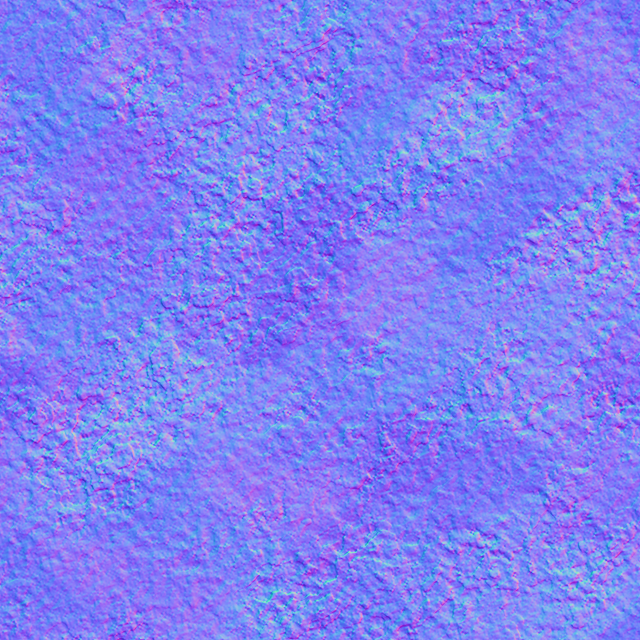
Give the GLSL for this texture map, as a Shadertoy shader.

```glsl
// Tangent-space normal map of rough, finely grained plaster with crumbled ledges.

const float SAMPLE_STEP   = 0.0014;  // spacing of height samples, canvas units
const float STROKE_ANGLE  = 0.62;    // direction of the trowel strokes
const float STROKE_SHRINK = 0.8;     // scale along the strokes (below 1 stretches)
const float DEPTH_SCALE   = 0.976;   // slight flattening of the blue channel

const float PATCH_FREQ    = 9.0;     // tilted patches per canvas
const float PATCH_BLEND   = 11.0;    // higher gives crisper patch borders
const float TILT_ALONG    = 0.31;    // patch tilt range along the strokes
const float TILT_ACROSS   = 0.27;    // patch tilt range across the strokes

const float WARP_FREQ     = 10.0;
const float WARP_AMOUNT   = 0.13;

const float LEDGE_FREQ    = 16.0;
const float LEDGE_LEVELS  = 6.0;
const float LEDGE_HEIGHT  = 0.0013;
const float LEDGE_CRUMBLE = 0.25;    // how far the grain frays the ledges

const float GRAIN_FREQ    = 70.0;
const float GRAIN_HEIGHT  = 0.0072;
const float ROUGH_FREQ    = 9.0;

vec2 hash22(vec2 p) {
    vec3 h = fract(p.xyx * vec3(0.1031, 0.1030, 0.0973));
    h += dot(h, h.yzx + 33.33);
    return fract((h.xx + h.yz) * h.zy);
}

float valueNoise(vec2 p) {
    vec2 cell = floor(p), f = fract(p);
    vec2 u = f * f * (3.0 - 2.0 * f);
    float bottom = mix(hash22(cell).x, hash22(cell + vec2(1, 0)).x, u.x);
    float top = mix(hash22(cell + vec2(0, 1)).x, hash22(cell + vec2(1, 1)).x, u.x);
    return mix(bottom, top, u.y);
}

// Layered noise centred on zero; every octave is turned to hide the grid.
float fbm(vec2 p, int octaves) {
    const mat2 TURN = mat2(1.624, 1.218, -1.218, 1.624);
    float sum = 0.0, amplitude = 0.5;
    for (int i = 0; i < octaves; i++) {
        sum += amplitude * (valueNoise(p) - 0.5);
        p = TURN * p + 19.7;
        amplitude *= 0.5;
    }
    return sum;
}

// Turns the canvas to the stroke direction and stretches it along the strokes.
vec2 strokeSpace(vec2 p) {
    float c = cos(STROKE_ANGLE), s = sin(STROKE_ANGLE);
    return vec2(dot(p, vec2(c, s)) * STROKE_SHRINK, dot(p, vec2(-s, c))) + 3.0;
}

vec2 warp(vec2 q) {
    vec2 w = q * WARP_FREQ;
    return q + WARP_AMOUNT * vec2(fbm(w, 5), fbm(w + 41.3, 5));
}

// Plaster relief: grain plus ledges frayed by it, stronger in rough zones.
float plasterHeight(vec2 p) {
    vec2 q = strokeSpace(p);
    float rough = smoothstep(-0.14, 0.18, fbm(q * ROUGH_FREQ + 7.0, 4));
    float grain = fbm(p * GRAIN_FREQ + 11.0, 3);

    float level = fbm(q * LEDGE_FREQ + 60.0, 3) + LEDGE_CRUMBLE * grain;
    level *= LEDGE_LEVELS;
    float ledge = floor(level) + smoothstep(0.6, 1.0, fract(level));

    return LEDGE_HEIGHT * ledge * mix(0.35, 1.35, rough)
         + GRAIN_HEIGHT * grain * mix(0.75, 1.25, rough);
}

// Broad slope: cellular patches, each with its own tilt, softly blended.
vec2 patchTilt(vec2 p) {
    vec2 q = warp(strokeSpace(p)) * PATCH_FREQ;
    vec2 home = floor(q), tilt = vec2(0.0);
    float total = 0.0;
    for (int y = -1; y <= 1; y++) {
        for (int x = -1; x <= 1; x++) {
            vec2 cell = home + vec2(x, y);
            vec2 offset = cell + hash22(cell) - q;
            float weight = exp(-PATCH_BLEND * dot(offset, offset));
            tilt += weight * (hash22(cell + 83.0) - 0.5);
            total += weight;
        }
    }
    tilt *= vec2(TILT_ALONG, TILT_ACROSS) / max(total, 1e-5);
    float c = cos(STROKE_ANGLE), s = sin(STROKE_ANGLE);
    return mat2(c, s, -s, c) * tilt;
}

void mainImage(out vec4 fragColor, in vec2 fragCoord) {
    vec2 p = fragCoord / iResolution.y;

    // Slope from forward differences of the relief
    float here = plasterHeight(p);
    vec2 slope = vec2(plasterHeight(p + vec2(SAMPLE_STEP, 0.0)) - here,
                      plasterHeight(p + vec2(0.0, SAMPLE_STEP)) - here) / SAMPLE_STEP;
    slope += patchTilt(p);

    // Pack the unit normal into colour
    vec3 normal = normalize(vec3(-slope, 1.0));
    vec3 color = 0.5 + 0.5 * normal;
    color.b *= DEPTH_SCALE;
    fragColor = vec4(color, 1.0);
}
```
